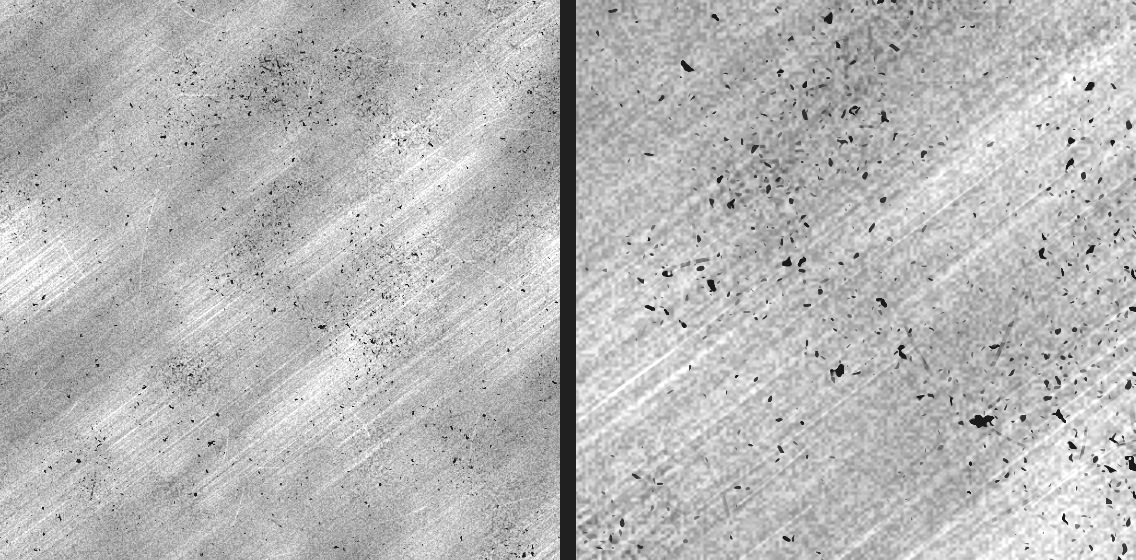
Left: the whole. Right: its middle third, enlarged.
This texture is drawn by a Shadertoy shader. Its source:

```glsl
// Tileable worn, brushed grey metal with diagonal streaks, pits, grime and scratches.

const float BASE_GREY = 0.713;
const float PIT_GREY = 0.10;
const float TAU = 6.2832;

// Whole-number shears of determinant one keep the unit tile seamless.
const mat2 BRUSH_SHEAR = mat2(1.0, -3.0, -1.0, 4.0);  // first axis runs along (4, 3)
const mat2 CLOUD_SHEAR = mat2(1.0, -1.0, 0.0, 1.0);   // first axis runs along (1, 1)

vec3 hash3(vec2 cell, float seed) {
    vec3 p = fract(cell.xyx * vec3(0.1031, 0.1030, 0.0973) + seed * 0.137);
    p += dot(p, p.yxz + 33.33);
    return fract((p.xxy + p.yzz) * p.zyx);
}

vec2 wrapCell(vec2 cell, vec2 cells) {
    return floor(mod(cell + 0.5, cells));
}

// Wrapping value noise, -1 to 1
float noise(vec2 uv, vec2 cells, float seed) {
    vec2 cell = floor(uv * cells);
    vec2 f = fract(uv * cells);
    f = f * f * (3.0 - 2.0 * f);
    vec2 lo = wrapCell(cell, cells);
    vec2 hi = wrapCell(cell + 1.0, cells);
    float bottom = mix(hash3(lo, seed).x, hash3(vec2(hi.x, lo.y), seed).x, f.x);
    float top = mix(hash3(vec2(lo.x, hi.y), seed).x, hash3(hi, seed).x, f.x);
    return mix(bottom, top, f.y) * 2.0 - 1.0;
}

float layeredNoise(vec2 uv, vec2 cells, float seed) {
    float sum = 0.0;
    float weight = 0.56;
    for (int i = 0; i < 4; i++) {
        sum += weight * noise(uv, cells, seed + float(i));
        cells *= 2.0;
        weight *= 0.57;
    }
    return sum;
}

vec2 rotate(vec2 p, float angle) {
    float c = cos(angle), s = sin(angle);
    return vec2(c * p.x + s * p.y, c * p.y - s * p.x);
}

// Share of cells that are filled, gathered into clusters
float clusterMask(vec2 uv, float seed) {
    return mix(0.12, 1.0, smoothstep(0.0, 0.6, layeredNoise(uv, vec2(6.0), seed)));
}

// One irregular pit per filled cell
float pits(vec2 uv, float cells, float radius, float density, float seed, float soft) {
    vec2 cell = floor(uv * cells);
    vec2 id = wrapCell(cell, vec2(cells));
    vec3 place = hash3(id, seed);
    vec3 shape = hash3(id, seed + 3.0);
    float filled = step(place.z, density * clusterMask((id + 0.5) / cells, 21.0));
    vec2 offset = uv - (cell + 0.2 + 0.6 * place.xy) / cells;
    offset += 0.6 * radius * vec2(noise(uv, vec2(330.0), 5.0), noise(uv, vec2(330.0), 6.0));
    offset = rotate(offset, shape.x * TAU) * vec2(mix(0.45, 1.0, shape.y), 1.3);
    float size = radius * mix(0.4, 1.0, shape.z * shape.z);
    return filled * (1.0 - smoothstep(size - soft, size + soft, length(offset)));
}

// Slightly bent lines with fading ends, reaching into neighbouring cells
float scratches(vec2 uv, float cells, float reach, float width, float density, float seed, float soft) {
    vec2 base = floor(uv * cells);
    float cover = 0.0;
    for (int y = -1; y <= 1; y++) {
        for (int x = -1; x <= 1; x++) {
            vec2 cell = base + vec2(x, y);
            vec2 id = wrapCell(cell, vec2(cells));
            vec3 place = hash3(id, seed);
            vec3 shape = hash3(id, seed + 3.0);
            vec2 p = rotate(uv - (cell + place.xy) / cells, shape.x * TAU);
            float halfLength = reach * mix(0.35, 1.0, shape.y);
            p.y += (shape.z - 0.5) * p.x * p.x * 0.5 / reach;
            float line = 1.0 - smoothstep(width, width + soft, abs(p.y));
            line *= 1.0 - smoothstep(0.4 * halfLength, halfLength, abs(p.x));
            cover = max(cover, line * step(place.z, density));
        }
    }
    return cover;
}

void mainImage(out vec4 fragColor, in vec2 fragCoord) {
    vec2 uv = fragCoord / iResolution.xy;
    float pixel = 1.0 / iResolution.y;
    vec2 brush = BRUSH_SHEAR * uv;

    // Broad light and dark clouds: drawn-out bands mixed with round blotches
    float cloud = 0.7 * layeredNoise(CLOUD_SHEAR * uv, vec2(3.0, 4.0), 1.0);
    cloud += 0.75 * layeredNoise(uv, vec2(4.0), 71.0);
    float grey = BASE_GREY + 0.245 * cloud;

    // Brushed streaks, strongest with bright gouges on the worn areas
    float worn = smoothstep(-0.1, 0.5, cloud + 0.3 * noise(uv, vec2(4.0), 11.0));
    float streaks = 0.055 * noise(brush, vec2(17.0, 101.0), 8.0);
    streaks += 0.04 * noise(brush, vec2(21.0, 53.0), 9.0);
    streaks += 0.02 * noise(brush, vec2(12.0, 23.0), 10.0);
    grey += streaks * mix(0.6, 1.2, worn);
    grey += 0.11 * worn * smoothstep(0.3, 0.85, noise(brush, vec2(19.0, 97.0), 12.0));

    // Fine grain
    grey += 0.12 * noise(uv, vec2(512.0), 13.0) + 0.02 * noise(uv, vec2(250.0), 14.0);

    // Stippled grime, gathered where the pits are
    float ragged = smoothstep(-0.1, 0.6, noise(uv, vec2(340.0), 15.0));
    float crowd = clusterMask(uv, 21.0);
    float grime = smoothstep(0.05, 0.7, layeredNoise(uv, vec2(9.0), 16.0)) + 0.35 * crowd;
    grey -= 0.15 * grime * ragged;

    // Pale and dark scratches
    grey += 0.10 * scratches(uv, 4.0, 0.17, 0.0004, 0.5, 31.0, pixel);
    grey += 0.12 * scratches(uv, 9.0, 0.06, 0.0005, 0.4, 37.0, pixel);
    float scuffs = scratches(uv, 11.0, 0.05, 0.0009, 0.45, 43.0, pixel);
    scuffs = max(scuffs, 0.8 * scratches(uv, 23.0, 0.026, 0.0006, 0.5, 49.0, pixel));
    grey -= 0.42 * scuffs * mix(0.25, 1.0, ragged) * mix(0.2, 1.0, crowd);

    // Black pits in three sizes, and faint dust
    float soft = 0.6 * pixel;
    float pitted = pits(uv, 25.0, 0.0050, 0.16, 55.0, soft);
    pitted = max(pitted, pits(uv, 71.0, 0.0032, 0.24, 61.0, soft));
    pitted = max(pitted, 0.85 * pits(uv, 131.0, 0.0019, 0.26, 67.0, soft));
    pitted = max(pitted, 0.5 * pits(uv, 199.0, 0.0013, 0.30, 83.0, soft));
    grey = mix(grey, PIT_GREY, pitted);

    fragColor = vec4(vec3(clamp(grey, 0.0, 1.0)), 1.0);
}
```
